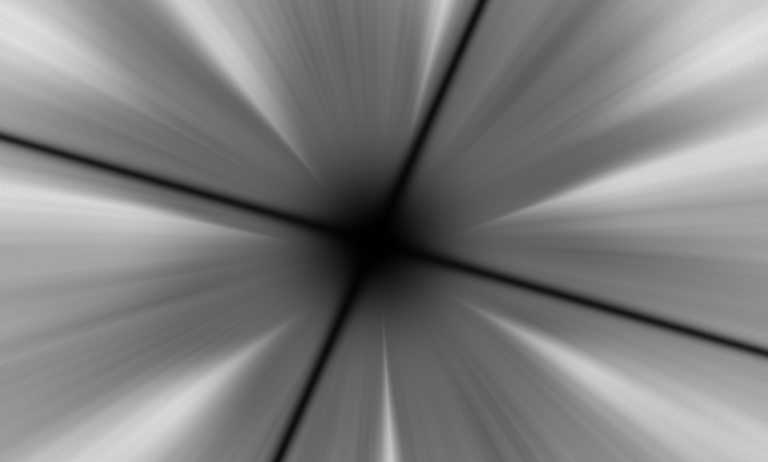
A Shadertoy shader for this background:

```glsl
// A monochrome zoom burst: tapering pale rays and fine radial streaks
// leave a black core crossed by two dark bands. The rays are skewed
// bell curves over angle; the streaks are gradient noise over direction.

vec2 hashGradient(vec2 cell) {
    vec2 h = vec2(dot(cell, vec2(127.1, 311.7)), dot(cell, vec2(269.5, 183.3)));
    return 2.0 * fract(sin(h) * 43758.5) - 1.0;
}

float gradientNoise(vec2 p) {
    vec2 i = floor(p), f = p - i;
    vec2 u = f * f * f * (f * (f * 6.0 - 15.0) + 10.0);
    vec2 e = vec2(1, 0);
    float low = mix(dot(hashGradient(i), f),
                    dot(hashGradient(i + e), f - e), u.x);
    float high = mix(dot(hashGradient(i + e.yx), f - e.yx),
                     dot(hashGradient(i + 1.0), f - 1.0), u.x);
    return mix(low, high, u.y);
}

// ray = angle, counter-clockwise width, clockwise width (degrees), start radius
float rayGlow(vec4 ray, float angle, float radius) {
    float offset = mod(angle - ray.x + 180.0, 360.0) - 180.0;
    float spread = mix(0.3, 1.0, smoothstep(ray.w, ray.w + 0.4, radius));
    float width = (offset > 0.0 ? ray.y : ray.z) * spread;
    float rise = smoothstep(ray.w - 0.08, ray.w + 0.36, radius);
    return rise * exp(-pow(abs(offset) / width, 1.6));
}

// Soft dark band through the core, flaring as it nears the centre
float band(vec2 p, float degrees_, float width) {
    float a = radians(degrees_);
    float across = dot(p, vec2(-sin(a), cos(a)));
    float w = width + 0.022 * exp(-length(p) * 9.0);
    return exp(-pow(abs(across) / w, 1.7));
}

void mainImage(out vec4 fragColor, in vec2 fragCoord) {
    vec2 aspect = vec2(iResolution.x / iResolution.y, 1.0);
    vec2 uv = fragCoord / iResolution.xy;
    vec2 p = (uv - vec2(0.488, 0.475)) * aspect;
    vec2 q = (uv - vec2(0.495, 0.439)) * aspect;
    float r = length(p);
    float rayRadius = length(q);
    float angle = degrees(atan(q.y, q.x));

    // Middle grey that slowly lifts toward the border
    float tone = 0.40 + 0.17 * smoothstep(0.35, 0.95, r);

    // Pale rays, each with its own lean; the last two are broad corner glows
    vec4 rays[9] = vec4[9](
        vec4(128.0, 3.0, 11.0, 0.22), vec4(76.0, 5.0, 3.0, 0.28),
        vec4(18.5, 3.0, 9.0, 0.22), vec4(-27.5, 5.5, 7.0, 0.19),
        vec4(-87.0, 3.0, 3.5, 0.13), vec4(215.0, 11.0, 6.5, 0.22),
        vec4(169.0, 13.0, 2.8, 0.22), vec4(31.0, 15.0, 10.0, 0.55),
        vec4(147.0, 10.0, 8.0, 0.58));
    float shade = 1.0;
    for (int i = 0; i < 9; i++)
        shade *= 1.0 - 0.92 * rayGlow(rays[i], angle, rayRadius);
    tone = mix(tone, 0.85, 1.0 - shade);

    // Radial streaks, coarse to fine
    vec2 direction = p / max(r, 0.001);
    float streaks = 0.0;
    for (int i = 0; i < 3; i++) {
        float scale = 6.0 * exp2(float(i) * 1.3);
        streaks += gradientNoise(direction * scale + r * 0.8 + float(i) * 17.0)
                 / (1.0 + 0.6 * float(i));
    }
    tone += 0.10 * streaks * smoothstep(0.08, 0.6, r);

    // Faint grain toward the border
    tone += 0.02 * gradientNoise(uv * aspect * 150.0) * smoothstep(0.5, 0.9, r);

    // Black core and crossing bands
    tone *= 1.0 - exp(-pow(r / 0.165, 2.0));
    tone *= 1.0 - 0.86 * band(p, 66.0, 0.014);
    tone *= 1.0 - 0.80 * band(p, -15.8, 0.012);

    fragColor = vec4(vec3(clamp(tone, 0.0, 1.0)), 1.0);
}
```
